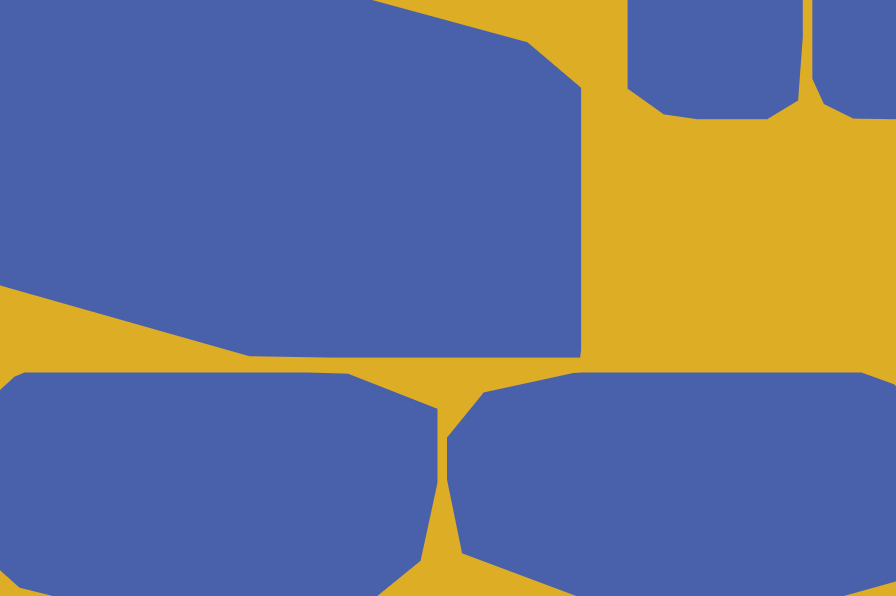
A Shadertoy shader for this background:

```glsl
// Flat wall of large blue faceted stones parted by ochre mortar.

struct Row {
    vec2 first;      // centre of the leftmost stone, in canvas heights
    vec2 halfSize;   // half width and half height of each stone
    float lean;      // trims the upper right and lower left corners
    float taper;     // trims both lower corners
    int count;       // stones in the row
};

const vec3 STONE_BLUE   = vec3(0.287, 0.377, 0.671);
const vec3 MORTAR_OCHRE = vec3(0.866, 0.679, 0.149);

const Row LOWER_ROW = Row(vec2(0.314, 0.163), vec2(0.420, 0.212), 0.00, 0.35, 2);
const Row GREAT_ROW = Row(vec2(0.390, 0.736), vec2(0.585, 0.336), 0.42, 0.00, 1);
const Row SMALL_ROW = Row(vec2(1.200, 0.970), vec2(0.147, 0.170), 0.00, 0.00, 2);

const float JOINT_WIDTH      = 0.016; // gap between neighbours in a row
const int   FACETS           = 12;    // cut sides per stone
const float FACET_JITTER     = 0.6;   // turn of each side, in facet steps
const float CORNER_VARIATION = 0.45;  // uneven depth of the corner cuts
const float ROUNDNESS        = 1.333; // 1 is a box, 2 is an ellipse
const float TAU              = 6.2831853;

// Integer hash, result in 0..1
float hash(uint n) {
    n = n * 747796405u + 2891336453u;
    n = ((n >> ((n >> 28u) + 4u)) ^ n) * 277803737u;
    n = (n >> 22u) ^ n;
    return float(n >> 8u) / 16777216.0;
}

// Convex stone: intersection of jittered half-planes inside its slot
float stoneDistance(vec2 offset, Row row, uint seed) {
    vec2 q = offset / row.halfSize;
    vec2 slot = abs(offset) - row.halfSize;
    float d = max(slot.x, slot.y);
    for (int i = 0; i < FACETS; i++) {
        uint key = seed * 64u + uint(i) * 2u;
        float turn = FACET_JITTER * (hash(key) - 0.5);
        float angle = TAU * (float(i) + turn) / float(FACETS);
        vec2 normal = vec2(cos(angle), sin(angle));
        vec2 span = abs(normal);

        // Side distance of a rounded box, varied toward its corners
        float reach = pow(pow(span.x, ROUNDNESS) + pow(span.y, ROUNDNESS), 1.0 / ROUNDNESS);
        float trim = row.lean * normal.x * normal.y
                   - row.taper * span.x * min(normal.y, 0.0)
                   + CORNER_VARIATION * (hash(key + 1u) - 0.5) * span.x * span.y;
        float side = dot(q, normal) - reach * (1.0 - trim);
        d = max(d, side / length(normal / row.halfSize));
    }
    return d;
}

// Nearest stone in an evenly spaced row
float rowDistance(vec2 p, Row row, uint seed) {
    float pitch = 2.0 * row.halfSize.x + JOINT_WIDTH;
    float d = 1e3;
    for (int i = 0; i < row.count; i++) {
        vec2 centre = row.first + vec2(pitch * float(i), 0.0);
        d = min(d, stoneDistance(p - centre, row, seed + uint(i)));
    }
    return d;
}

void mainImage(out vec4 fragColor, in vec2 fragCoord) {
    vec2 p = fragCoord / iResolution.y;

    float d = rowDistance(p, LOWER_ROW, 11u);
    d = min(d, rowDistance(p, GREAT_ROW, 23u));
    d = min(d, rowDistance(p, SMALL_ROW, 37u));

    // One pixel of edge smoothing
    float coverage = clamp(0.5 - d * iResolution.y, 0.0, 1.0);
    fragColor = vec4(mix(MORTAR_OCHRE, STONE_BLUE, coverage), 1.0);
}
```
